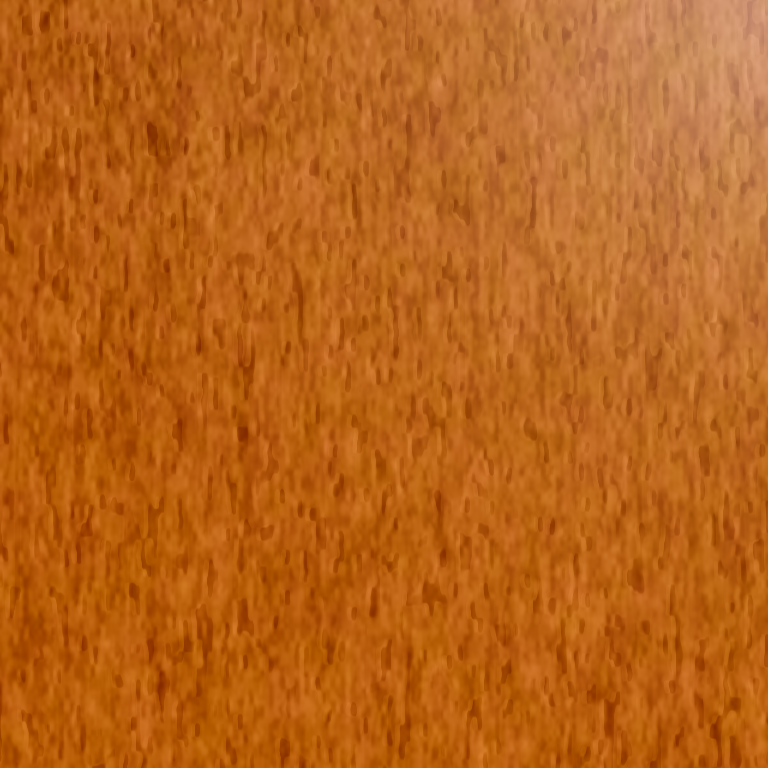
Give the GLSL for this texture, as a Shadertoy shader.

```glsl
// Varnished orange wood with short vertical grain and a soft glare in the upper right corner.

// Colours
const vec3 VARNISH = vec3(0.718, 0.354, 0.016);
const vec3 GLARE = vec3(0.812, 0.590, 0.440);
const vec3 DARK_SHIFT = vec3(0.060, 0.058, 0.034);
const vec3 LIGHT_SHIFT = vec3(0.044, 0.047, 0.050);
const vec3 ROSY_SHIFT = vec3(0.007, -0.005, 0.022);

// Grain: columns across and features along the canvas
const vec2 FLECK_SCALE = vec2(150.0, 62.0);
const vec2 STREAK_SCALE = vec2(92.0, 24.0);
const vec2 PORE_SCALE = vec2(128.0, 40.0);
const vec2 LINE_SCALE = vec2(88.0, 4.0);
const vec2 BLOTCH_SCALE = vec2(19.0, 12.0);
const float FLECK_AMOUNT = 1.15;
const float STREAK_AMOUNT = 0.85;
const float PORE_AMOUNT = 1.45;
const float RIM_AMOUNT = 0.75;
const float LINE_AMOUNT = 0.60;
const float BLOTCH_AMOUNT = 0.42;
const float SPECK_AMOUNT = 0.50;
const float RIM_OFFSET = 0.006;

// Glare
const float GLARE_RADIUS = 0.43;
const float GLARE_FALLOFF = 1.3;

float hash(vec2 p) {
    vec3 q = fract(vec3(p.xyx) * 0.1031);
    q += dot(q, q.yzx + 33.33);
    return fract((q.x + q.y) * q.z);
}

// Smooth value noise in -1..1
float noise(vec2 p) {
    vec2 cell = floor(p);
    vec2 f = fract(p);
    f = f * f * (3.0 - 2.0 * f);
    float low = mix(hash(cell), hash(cell + vec2(1.0, 0.0)), f.x);
    float high = mix(hash(cell + vec2(0.0, 1.0)), hash(cell + 1.0), f.x);
    return mix(low, high, f.y) * 2.0 - 1.0;
}

// One column of noise along y, shifted at random so that no rows line up
float column(float id, float y) {
    y += 37.0 * hash(vec2(id, 7.0));
    float f = smoothstep(0.1, 0.9, fract(y));
    float row = floor(y);
    return mix(hash(vec2(id, row)), hash(vec2(id, row + 1.0)), f) * 2.0 - 1.0;
}

// Vertical fibres blended from neighbouring columns
float fibres(vec2 p, float seed) {
    float id = floor(p.x);
    float f = smoothstep(0.1, 0.9, p.x - id);
    return mix(column(id + seed, p.y), column(id + 1.0 + seed, p.y), f);
}

// Short dark pores, 0..1
float pores(vec2 p) {
    return smoothstep(0.40, 0.72, fibres(p * PORE_SCALE, 2700.0));
}

void mainImage(out vec4 fragColor, in vec2 fragCoord) {
    vec2 uv = fragCoord / iResolution.xy;

    // Fibres run straight, with only slightly ragged sides
    vec2 p = uv + 5.0;
    p.x += 0.0012 * noise(p * vec2(30.0, 22.0)) + 0.0011 * noise(p * vec2(110.0, 90.0));

    // Glare and the stronger grain of the upper left
    float glare = exp(-pow(distance(uv, vec2(1.0)) / GLARE_RADIUS, GLARE_FALLOFF));
    float upperLeft = smoothstep(0.25, 1.0, uv.y) * smoothstep(0.75, 0.0, uv.x);
    float contrast = (0.94 + 0.18 * upperLeft) * (1.0 - 0.45 * glare);

    // Layers of grain, from fine flecks to wide blotches
    float tone = FLECK_AMOUNT * fibres(p * FLECK_SCALE, 0.0);
    tone += STREAK_AMOUNT * fibres(p * STREAK_SCALE, 1300.0);
    tone += BLOTCH_AMOUNT * noise(p * BLOTCH_SCALE);
    tone += SPECK_AMOUNT * noise(p * vec2(190.0, 130.0));

    // Dark pores with a pale rim on one side, and faint long lines
    float pore = pores(p);
    float rim = pores(p + vec2(RIM_OFFSET, 0.0)) * (1.0 - pore);
    float lines = fibres((uv + 5.0) * LINE_SCALE, 4100.0);
    tone += RIM_AMOUNT * rim - PORE_AMOUNT * pore;
    tone += LINE_AMOUNT * (0.7 * lines - smoothstep(0.6, 0.95, lines)) + 0.10;

    // Colour
    vec3 color = mix(VARNISH, GLARE, glare);
    color += vec3(-0.022, -0.012, 0.024) * upperLeft;
    color += contrast * (LIGHT_SHIFT * max(tone, 0.0) + DARK_SHIFT * min(tone, 0.0));
    color += ROSY_SHIFT * noise(p * vec2(42.0, 26.0) + 80.0);
    fragColor = vec4(clamp(color, 0.0, 1.0), 1.0);
}
```
